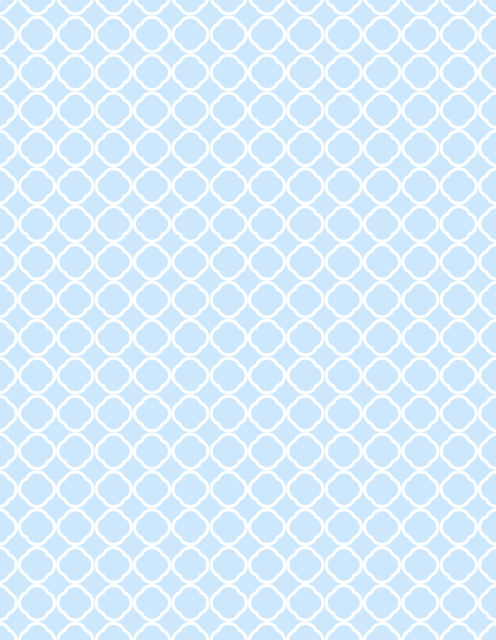
Write a Shadertoy shader that draws this pattern.

```glsl
#define REPEATS vec2(12.936, 16.89)
#define FIRST_CENTER vec2(-0.035, -0.02)
#define LOBE_OFFSET 0.165
#define LOBE_RADIUS 0.293
#define LINE_WIDTH 0.086
#define GROUND_COLOR vec3(0.803, 0.904, 0.992)
#define LINE_COLOR vec3(0.995, 1.0, 1.0)

// Exact distance to the outline of four overlapping discs
float quatrefoilOutline(vec2 p) {
    p = abs(p);
    if (p.y > p.x) p = p.yx;

    // Neighbouring lobes meet in a notch on the diagonal
    float chord = sqrt(2.0 * LOBE_RADIUS * LOBE_RADIUS - LOBE_OFFSET * LOBE_OFFSET);
    vec2 notch = vec2(0.5 * (LOBE_OFFSET + chord));
    vec2 lobe = vec2(LOBE_OFFSET, 0.0);

    vec2 fromLobe = p - lobe;
    vec2 toNotch = notch - lobe;
    bool beyondArc = toNotch.x * fromLobe.y > toNotch.y * fromLobe.x;
    return beyondArc ? length(p - notch) : abs(length(fromLobe) - LOBE_RADIUS);
}

void mainImage(out vec4 fragColor, in vec2 fragCoord) {
    // One repeat per unit cell, centred on the quatrefoil
    vec2 grid = fragCoord / iResolution.xy * REPEATS;
    vec2 cell = fract(grid - FIRST_CENTER + 0.5) - 0.5;

    // Stroke with an edge one pixel wide
    float pixel = REPEATS.y / iResolution.y;
    float edge = quatrefoilOutline(cell) - 0.5 * LINE_WIDTH;
    float stroke = 1.0 - smoothstep(-0.6 * pixel, 0.6 * pixel, edge);

    fragColor = vec4(mix(GROUND_COLOR, LINE_COLOR, stroke), 1.0);
}
```
